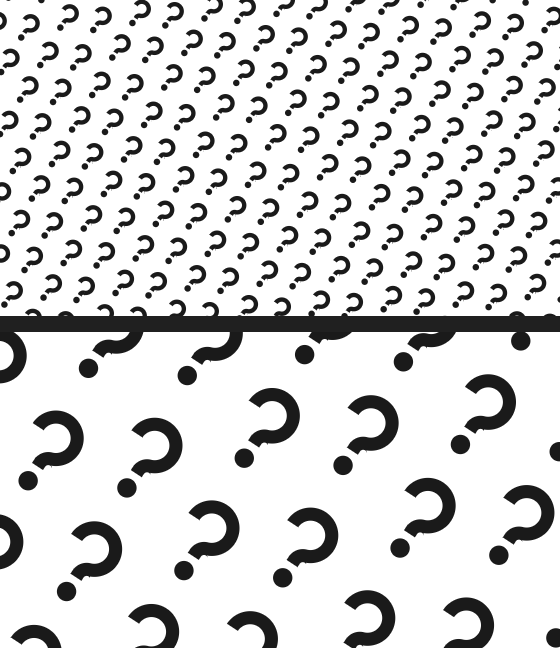
Top: the whole. Bottom: its middle third, enlarged.
A Shadertoy shader for this pattern:

```glsl
// Paired, tilted dark question marks on a slanted lattice over white, with a slight diagonal seam.
#define STEP_ACROSS vec2(0.2280, 0.01447)
#define STEP_DOWN vec2(-0.06366, -0.10926)
#define ORIGIN vec2(0.1567, 0.8389)
#define PAIR_OFFSET vec2(0.1042, -0.0076)
#define SEAM_LIFT 0.0093
#define TILT 0.58
#define BOWL_RADIUS 0.0224
#define HALF_STROKE 0.0069
#define NECK_RADIUS 0.0109
#define DOT_RADIUS 0.0102
#define INK vec3(0.10)
#define PAPER vec3(1.0)

const float STEM_END = 0.0355;
const float DOT_DROP = 0.0535;

float cross2(vec2 a, vec2 b) {
    return a.x * b.y - a.y * b.x;
}

float ringDistance(vec2 p, float radius) {
    return abs(length(p) - radius) - HALF_STROKE;
}

// Signed distance to one mark, centred on its bowl
float markDistance(vec2 p) {
    float c = cos(TILT), s = sin(TILT);
    p = vec2(c * p.x - s * p.y, s * p.x + c * p.y);

    // The neck circle touches both the bowl and the vertical stem
    float reach = BOWL_RADIUS + NECK_RADIUS;
    float neckDrop = sqrt(reach * reach - NECK_RADIUS * NECK_RADIUS);
    vec2 neckCentre = vec2(NECK_RADIUS, -neckDrop);
    float side = cross2(neckCentre / reach, p);
    float overlap = 0.4 * HALF_STROKE;

    float bowl = max(ringDistance(p, BOWL_RADIUS), min(-p.y, -side));
    float neck = max(ringDistance(p - neckCentre, NECK_RADIUS),
                     max(side - overlap, -neckDrop - p.y));
    float stem = max(abs(p.x) - HALF_STROKE,
                     max(p.y + neckDrop - overlap, -STEM_END - p.y));
    float dotShape = length(p + vec2(0.0, DOT_DROP)) - DOT_RADIUS;
    return min(min(bowl, neck), min(stem, dotShape));
}

// Nearest mark among the neighbouring lattice cells
float patternDistance(vec2 p) {
    mat2 lattice = mat2(STEP_ACROSS, STEP_DOWN);
    vec2 nearest = round(inverse(lattice) * (p - ORIGIN));
    float d = 1.0;
    for (int j = -1; j <= 1; j++) {
        for (int i = -1; i <= 1; i++) {
            vec2 cell = nearest + vec2(i, j);
            vec2 q = p - ORIGIN - lattice * cell;
            // Cells to the right of the diagonal seam sit slightly higher
            q.y -= SEAM_LIFT * step(0.5, cell.x - cell.y);
            d = min(d, min(markDistance(q), markDistance(q - PAIR_OFFSET)));
        }
    }
    return d;
}

void mainImage(out vec4 fragColor, in vec2 fragCoord) {
    vec2 p = fragCoord / iResolution.y;
    float coverage = clamp(0.5 - patternDistance(p) * iResolution.y, 0.0, 1.0);
    fragColor = vec4(mix(PAPER, INK, coverage), 1.0);
}
```
